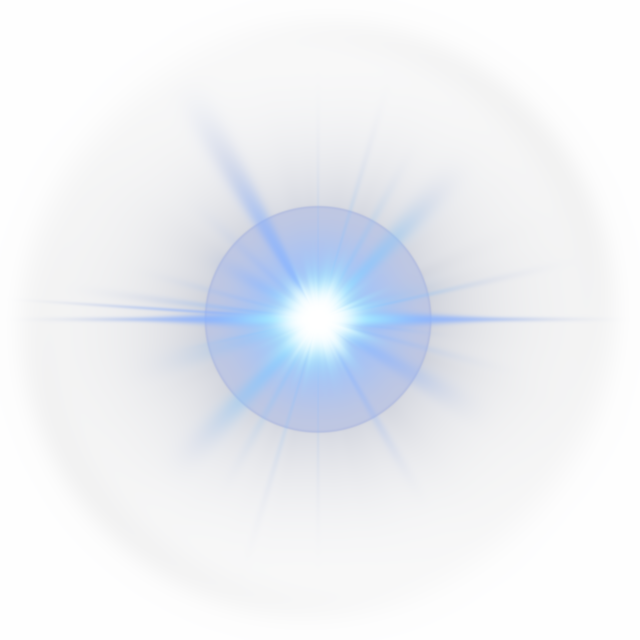
Reproduce this background procedurally as a Shadertoy shader.

```glsl
// A blue lens flare on white: a grey halo, a tinted disc, crossing rays,
// a level streak and a spiky white core. Each layer is blended over the
// last, with strengths taken from polar distance and angular noise.

const vec2  CENTRE      = vec2(0.497, 0.501);
const float DISC_RADIUS = 0.177;
const float HALO_RADIUS = 0.45;
const float CORE_RADIUS = 0.047;
const float GLOW_RADIUS = 0.066;

const vec3 PAPER      = vec3(0.995);
const vec3 DISC_EDGE  = vec3(0.745, 0.775, 0.885);
const vec3 DISC_INNER = vec3(0.67, 0.76, 0.96);
const vec3 RAY_BLUE   = vec3(0.52, 0.68, 1.0);
const vec3 RAY_CYAN   = vec3(0.50, 0.78, 1.0);
const vec3 RAY_FAR    = vec3(0.65, 0.71, 0.87);
const vec3 GLOW_BLUE  = vec3(0.56, 0.76, 1.0);
const vec3 GLOW_CYAN  = vec3(0.66, 0.96, 1.0);

// Ray axes: angle in degrees, angular width, forward reach, backward reach.
const int RAY_COUNT = 12;
const vec4 RAYS[RAY_COUNT] = vec4[RAY_COUNT](
    vec4( 12.7, 0.020, 0.44, 0.24), vec4(-15.0, 0.030, 0.36, 0.32),
    vec4(-30.0, 0.085, 0.33, 0.22), vec4( 46.5, 0.085, 0.36, 0.36),
    vec4( 61.0, 0.035, 0.34, 0.34), vec4( 73.5, 0.020, 0.42, 0.45),
    vec4( 90.0, 0.012, 0.42, 0.42), vec4(119.8, 0.065, 0.45, 0.01),
    vec4(300.0, 0.035, 0.36, 0.01), vec4(137.0, 0.050, 0.30, 0.01),
    vec4(173.0, 0.025, 0.42, 0.22), vec4(196.0, 0.085, 0.34, 0.24));
const float STRENGTHS[RAY_COUNT] = float[RAY_COUNT](
    0.4, 0.3, 0.75, 1.0, 0.4, 0.3, 0.2, 1.5, 0.5, 0.3, 0.5, 0.4);

float hash(float n) {
    return fract(sin(n * 12.9898) * 43758.547);
}

// Smooth noise around the circle; turn runs from 0 to 1 and wraps.
float angularNoise(float turn, float cells) {
    float x = fract(turn) * cells;
    float cell = floor(x);
    float a = hash(cell + cells);
    float b = hash(mod(cell + 1.0, cells) + cells);
    return mix(a, b, smoothstep(0.0, 1.0, x - cell));
}

// Summed density of the crossing rays.
float rayDensity(vec2 p, float r) {
    float total = 0.0;
    for (int i = 0; i < RAY_COUNT; i++) {
        vec4 ray = RAYS[i];
        float angle = radians(ray.x);
        vec2 axis = vec2(cos(angle), sin(angle));
        float across = (p.x * axis.y - p.y * axis.x) / (r * ray.y);
        float reach = dot(p, axis) > 0.0 ? ray.z : ray.w;
        float fade = 1.0 - smoothstep(0.0, reach, r);
        total += STRENGTHS[i] * fade * exp(-across * across);
    }
    return total;
}

// Level streak that narrows towards its ends.
float streak(vec2 p) {
    float x = abs(p.x);
    float width = mix(0.011, 0.004, smoothstep(0.07, 0.3, x));
    float y = p.y / width;
    return exp(-y * y) * (1.0 - smoothstep(0.08, 0.5, x));
}

void mainImage(out vec4 fragColor, in vec2 fragCoord) {
    float size = min(iResolution.x, iResolution.y);
    vec2 p = (fragCoord - 0.5 * iResolution.xy) / size + 0.5 - CENTRE;
    float r = max(length(p), 1e-4);
    float theta = atan(p.y, p.x);
    float turn = theta / 6.28319 + 0.5;
    float diagonal = 0.5 + 0.5 * cos(2.0 * (theta - radians(45.0)));
    float level = p.x * p.x / (r * r);
    float spikes = 0.6 * angularNoise(turn, 36.0) + 0.4 * angularNoise(turn, 83.0);

    // Pale halo, its brighter diagonal band and the inner haze
    float veil = (0.015 + 0.02 * level) * (1.0 - smoothstep(0.41, 0.49, r));
    float band = (r - HALO_RADIUS) / 0.03;
    veil += 0.028 * diagonal * exp(-band * band);
    float haze = 0.25 * exp(-r * r / 0.044) * (0.88 + 0.24 * spikes);
    vec3 color = PAPER - veil - haze * vec3(1.06, 1.0, 0.78);

    // Tinted disc with a fine darker rim
    float soft = max(0.002, 1.0 / size);
    float disc = 1.0 - smoothstep(-soft, soft, r - DISC_RADIUS);
    vec3 tint = mix(DISC_INNER, DISC_EDGE, smoothstep(0.07, 0.17, r));
    color = mix(color, tint, disc * 0.92);
    float rim = (r - DISC_RADIUS + 0.001) / 0.0025;
    color -= vec3(0.035, 0.03, 0.01) * exp(-rim * rim);

    // Rays and streaks, blue near the core and greyer far away
    vec3 nearColor = mix(RAY_BLUE, RAY_CYAN, diagonal);
    vec3 rayColor = mix(nearColor, RAY_FAR, smoothstep(0.14, 0.31, r));
    float density = rayDensity(p, r) * (0.8 + 0.4 * spikes);
    color = mix(color, rayColor, 1.0 - exp(-density));
    vec3 streakColor = mix(RAY_BLUE, RAY_FAR, smoothstep(0.18, 0.42, r));
    color = mix(color, streakColor, 0.9 * streak(p));
    float thin = (p.y + 0.065 * p.x) / 0.003;
    float leftSide = smoothstep(0.05, 0.16, -p.x) * (1.0 - smoothstep(0.2, 0.5, -p.x));
    color = mix(color, streakColor, 0.45 * leftSide * exp(-thin * thin));

    // Blue bloom, cyan spikes and white core
    color = mix(color, GLOW_BLUE, 0.6 * exp(-r * r / 0.0095));
    float flat_ = p.y / (r * 0.085);
    float stretch = 0.75 + 0.5 * spikes + 0.7 * exp(-flat_ * flat_);
    stretch += 0.2 * diagonal;
    float glow = r / (GLOW_RADIUS * stretch);
    color = mix(color, GLOW_CYAN, 0.9 * exp(-glow * glow * glow));
    float hexagon = 1.0 + 0.05 * cos(6.0 * theta);
    float core = r / (CORE_RADIUS * hexagon * (0.92 + 0.25 * spikes));
    color = mix(color, vec3(1.0), exp(-0.6 * pow(core, 4.0)));

    fragColor = vec4(clamp(color, 0.0, 1.0), 1.0);
}
```
